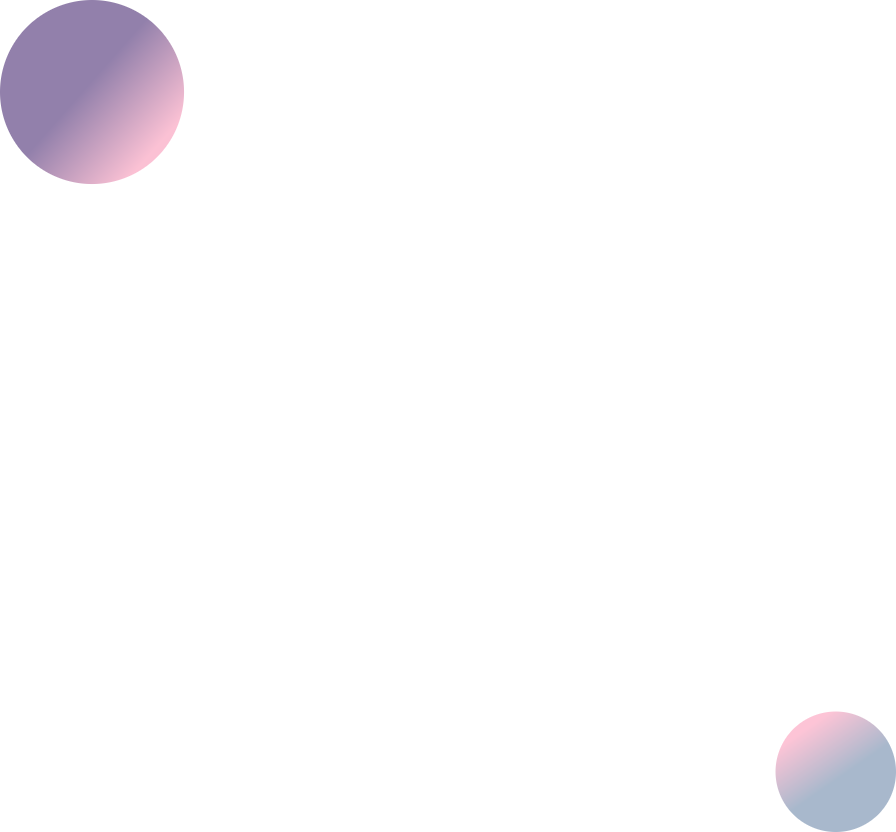
This background is drawn by a Shadertoy shader. Its source:

```glsl
// Two soft gradient discs tucked into opposite corners of a white canvas.
// Each disc is a distance function filled with a clamped linear gradient,
// and touches the two canvas edges that form its corner.

#define PAPER        vec3(1.0)
#define PURPLE       vec3(0.573, 0.502, 0.671)
#define ROSE         vec3(0.984, 0.757, 0.831)
#define PINK         vec3(0.992, 0.769, 0.839)
#define BLUE         vec3(0.659, 0.722, 0.800)
#define BIG_RADIUS   0.1106
#define SMALL_RADIUS 0.0724
#define BIG_AXIS     vec2(0.75, -0.66)
#define SMALL_AXIS   vec2(0.57, -0.82)
#define BIG_RAMP     vec2(-0.08, 0.92)
#define SMALL_RAMP   vec2(-0.87, 0.12)

// Linear blend along an axis; local coordinates are in disc radii.
vec3 gradientFill(vec2 local, vec2 axis, vec2 ramp, vec3 startColor, vec3 endColor) {
    float along = dot(local, normalize(axis));
    float blend = clamp((along - ramp.x) / (ramp.y - ramp.x), 0.0, 1.0);
    return mix(startColor, endColor, blend);
}

// Antialiased coverage of a disc.
float discCoverage(vec2 offset, float radius, float pixel) {
    return clamp(0.5 - (length(offset) - radius) / pixel, 0.0, 1.0);
}

void mainImage(out vec4 fragColor, in vec2 fragCoord) {
    // Canvas units: height is 1, width is the aspect ratio.
    float pixel = 1.0 / iResolution.y;
    vec2 position = fragCoord * pixel;
    float aspect = iResolution.x * pixel;
    vec3 color = PAPER;

    // Large disc, upper left.
    vec2 bigOffset = position - vec2(BIG_RADIUS, 1.0 - BIG_RADIUS);
    vec3 bigFill = gradientFill(bigOffset / BIG_RADIUS, BIG_AXIS, BIG_RAMP, PURPLE, ROSE);
    color = mix(color, bigFill, discCoverage(bigOffset, BIG_RADIUS, pixel));

    // Small disc, lower right.
    vec2 smallOffset = position - vec2(aspect - SMALL_RADIUS, SMALL_RADIUS);
    vec3 smallFill = gradientFill(smallOffset / SMALL_RADIUS, SMALL_AXIS, SMALL_RAMP, PINK, BLUE);
    color = mix(color, smallFill, discCoverage(smallOffset, SMALL_RADIUS, pixel));

    fragColor = vec4(color, 1.0);
}
```
